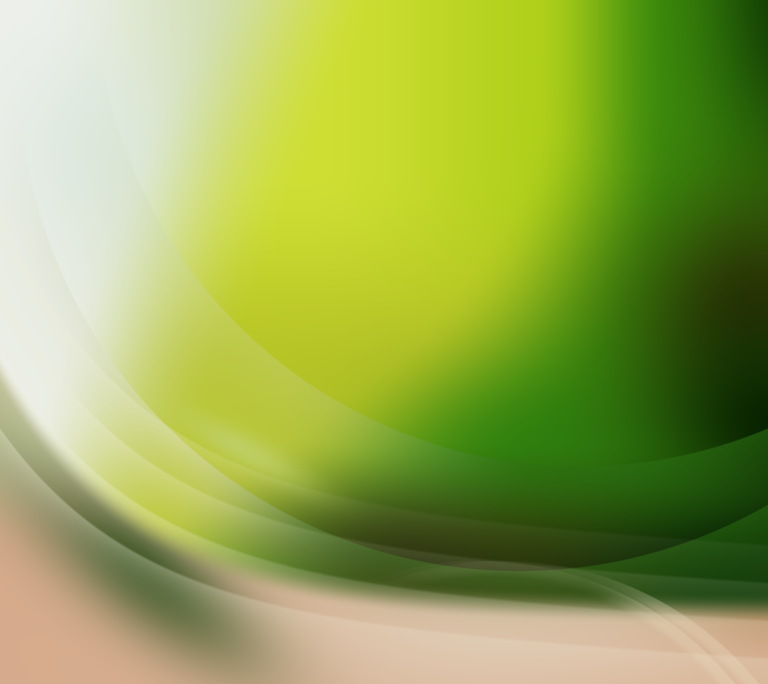
Give the GLSL for this background, as a WebGL 2 fragment shader.

```glsl
#version 300 es
precision highp float;
// Soft green backdrop: a blurred white-lime-green colour field, cut by two
// large translucent circles, above a peach floor with pale sweeping sheets.
// Lengths are in canvas heights; every layer is mixed over the one before.
uniform vec2 u_resolution;
out vec4 fragColor;

// Gaussian spot with radii r, turned by angle a
float glow(vec2 p, vec2 centre, vec2 r, float a) {
  vec2 d = p - centre;
  d = vec2(cos(a) * d.x + sin(a) * d.y, cos(a) * d.y - sin(a) * d.x) / r;
  return exp(-dot(d, d));
}

// Curve that falls steeply at the left and levels out to the right
float sweep(float x, float start, float drop, float slope) {
  return start - drop * (1.0 - exp(-x / 0.2)) - slope * x;
}

// Blurred backdrop: white, lime, green, then dark corners
vec3 colourField(vec2 p) {
  float low = max(0.8 - p.y, 0.0);
  vec3 pale = mix(vec3(0.93, 0.94, 0.92), vec3(0.82, 0.87, 0.70), smoothstep(0.05, 0.36, p.x));
  pale = mix(pale, vec3(0.85, 0.91, 0.88), 0.6 * glow(p, vec2(0.13, 0.79), vec2(0.12, 0.15), 0.0));
  vec3 lime = mix(vec3(0.81, 0.87, 0.20), vec3(0.68, 0.81, 0.10), smoothstep(0.45, 0.85, p.x));
  lime = mix(lime, vec3(0.72, 0.77, 0.15), smoothstep(0.75, 0.45, p.y));

  float limeEdge = 0.19 + 0.40 * (p.y - 0.41);
  vec3 col = mix(pale, lime, smoothstep(-0.14, 0.13, p.x - limeEdge));
  float greenEdge = 0.88 - 1.4 * low * low;
  float blur = 0.10 + 0.22 * low;
  col = mix(col, vec3(0.25, 0.57, 0.05), smoothstep(-blur, blur, p.x - greenEdge));
  col = mix(col, vec3(0.16, 0.48, 0.06), 0.7 * glow(p, vec2(0.80, 0.34), vec2(0.22, 0.12), 0.0));

  col = mix(col, vec3(0.05, 0.20, 0.01), 0.95 * glow(p, vec2(1.17, 1.02), vec2(0.14, 0.30), 0.0));
  col = mix(col, vec3(0.17, 0.20, 0.02), 0.95 * glow(p, vec2(1.10, 0.56), vec2(0.18, 0.16), 0.5));
  col = mix(col, vec3(0.02, 0.12, 0.00), 0.95 * glow(p, vec2(1.14, 0.38), vec2(0.18, 0.15), 0.0));

  // Dark olive belly
  float shade = smoothstep(0.36, 0.20, p.y) * smoothstep(0.22, 0.62, p.x);
  return mix(col, mix(vec3(0.20, 0.23, 0.03), vec3(0.05, 0.19, 0.02), smoothstep(0.75, 1.05, p.x)), shade);
}

// Peach floor with a blurred dark green shadow
vec3 floorColour(vec2 p) {
  vec3 col = mix(vec3(0.84, 0.67, 0.55), vec3(0.86, 0.75, 0.65), glow(p, vec2(0.70, 0.05), vec2(0.35, 0.12), 0.0));
  col = mix(col, vec3(0.76, 0.57, 0.42), glow(p, vec2(1.14, 0.11), vec2(0.12, 0.06), 0.0));
  col = mix(col, vec3(0.72, 0.73, 0.55), smoothstep(0.20, 0.36, p.y));
  return mix(col, vec3(0.16, 0.27, 0.06), 0.97 * glow(p, vec2(0.21, 0.17), vec2(0.20, 0.075), -0.68));
}

void main() {
  vec2 p = gl_FragCoord.xy / u_resolution.y;
  float aa = 1.0 / u_resolution.y;
  vec3 col = colourField(p);

  // Film outside the inner circle, milky at the left and green at the right
  float d = length(p - vec2(0.848, 1.026)) - 0.708;
  vec3 film = mix(vec3(0.80, 0.84, 0.70), vec3(0.17, 0.44, 0.07), smoothstep(0.40, 0.80, p.x));
  float strength = mix(0.28, 0.65, smoothstep(0.45, 1.0, p.x)) * exp(-max(d, 0.0) / 0.13);
  col = mix(col, film, strength * smoothstep(-aa, aa, d) * smoothstep(1.0, 0.6, p.y));

  // Outer circle: shaded inside its rim, lighter film outside
  d = length(p - vec2(0.759, 0.896)) - 0.731;
  float outside = smoothstep(-aa, aa, d);
  col *= 1.0 - 0.3 * (1.0 - outside) * exp(min(d, 0.0) / 0.05) * smoothstep(0.35, 0.65, p.x);
  film = mix(vec3(0.86, 0.87, 0.78), vec3(0.15, 0.37, 0.06), smoothstep(0.25, 0.58, p.x));
  strength = 0.5 * exp(-max(d, 0.0) / 0.05) * smoothstep(0.85, 0.55, p.y);
  col = mix(col, film, strength * outside);

  // Leaf-shaped highlight
  col = mix(col, vec3(0.75, 0.82, 0.43), 0.8 * glow(p, vec2(0.355, 0.343), vec2(0.105, 0.024), -0.49));

  // Floor, with a green glow beneath the dark rim
  float below = sweep(p.x, 0.48, 0.35, 0.0) - p.y;
  vec3 ground = floorColour(p);
  ground = mix(ground, vec3(0.30, 0.50, 0.20), 0.6 * exp(-max(below, 0.0) / 0.02) * smoothstep(0.3, 0.6, p.x));
  col = mix(col, ground, smoothstep(-0.003, 0.045, below));

  // Translucent sheets sweeping down from the left edge
  for (int i = 0; i < 4; i++) {
    float k = float(i);
    float under = sweep(p.x, 0.69 - 0.105 * k, 0.42 - 0.05 * k, 0.06) - p.y;
    float body = smoothstep(-aa, 3.0 * aa, under) * exp(-max(under, 0.0) / 0.055);
    float fade = mix(0.38, 0.05 + 0.06 * k, smoothstep(0.05, 0.55, p.x));
    col = mix(col, vec3(0.93, 0.93, 0.85), body * fade);
  }

  // Thin pale ribbons crossing at the lower right
  for (int i = 0; i < 2; i++) {
    float r = length(p - vec2(0.70 + 0.035 * float(i), -0.30)) - 0.48;
    float ribbon = smoothstep(-0.025, -0.01, r) * smoothstep(aa, -aa, r);
    col = mix(col, vec3(0.92, 0.88, 0.76), ribbon * mix(0.05, 0.30, smoothstep(0.85, 0.98, p.x)) * smoothstep(0.5, 0.7, p.x));
  }

  fragColor = vec4(clamp(col, 0.0, 1.0), 1.0);
}
```
